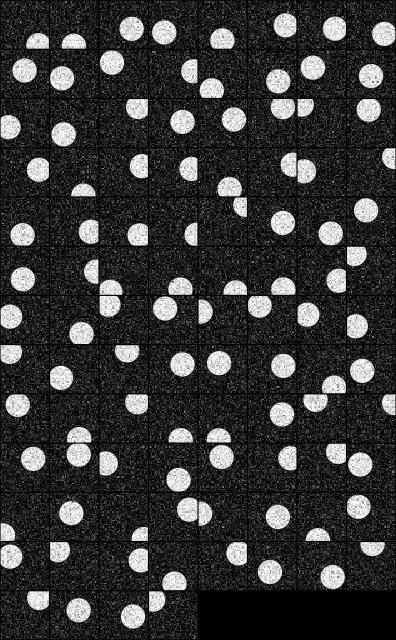
A Shadertoy shader for this pattern:

```glsl
#define GRID vec2(8.0, 13.0)   // tiles across and down
#define LAST_ROW_TILES 4.0     // filled tiles in the bottom row
#define DISC_RADIUS 0.245      // in tile widths
#define CENTER_MARGIN 0.02     // closest a disc center gets to a tile side
#define GAP_HALF_WIDTH 0.012   // dark line between tiles, in tile widths
#define GRAIN_ROWS 512.0       // noise grains over the canvas height
#define DARK_NOISE 0.143       // grain strength on the ground
#define LIGHT_NOISE 0.16       // grain strength on the discs
#define SEED 17.0

// Two uniform random values in 0..1 per lattice point
vec2 hash22(vec2 p) {
    uvec2 q = uvec2(ivec2(p)) * uvec2(1597u, 3812u) + uvec2(7919u, 104u);
    q = q * 1664525u + 1013904u;
    q.x += q.y * 1664525u;
    q.y += q.x * 1664525u;
    q ^= q >> 16u;
    q.x += q.y * 1664525u;
    q.y += q.x * 1664525u;
    q ^= q >> 16u;
    return vec2(q & 0xffffu) / 65535.0;
}

// Magnitude of a normally distributed value
float halfNormal(vec2 p) {
    vec2 u = hash22(p);
    return abs(sqrt(-2.0 * log(max(u.x, 1e-4))) * cos(6.28318 * u.y));
}

void mainImage(out vec4 fragColor, in vec2 fragCoord) {
    // Tile coordinates, counted from the upper left
    vec2 uv = fragCoord / iResolution.xy;
    vec2 grid = vec2(uv.x, 1.0 - uv.y) * GRID;
    vec2 tile = floor(grid);
    vec2 local = fract(grid);
    float pixel = GRID.y / iResolution.y;

    // One randomly placed disc, clipped by its tile
    vec2 center = mix(vec2(CENTER_MARGIN), vec2(1.0 - CENTER_MARGIN),
                      hash22(tile + SEED));
    float discDistance = length(local - center) - DISC_RADIUS;
    float disc = clamp(0.5 - discDistance / pixel, 0.0, 1.0);

    // Grain: bright specks on the ground, dark specks on the disc
    vec2 grain = floor(fragCoord / iResolution.y * GRAIN_ROWS);
    float noise = halfNormal(grain + 100.0 * SEED);
    float ground = DARK_NOISE * noise;
    float light = 1.0 - LIGHT_NOISE * noise;
    float shade = mix(ground, light, disc);

    // Dark lines between tiles and the empty end of the last row
    vec2 toSide = min(local, 1.0 - local);
    float sideDistance = min(toSide.x, toSide.y) - GAP_HALF_WIDTH;
    shade *= clamp(0.5 + sideDistance / pixel, 0.0, 1.0);
    bool empty = tile.y >= GRID.y - 1.0 && tile.x >= LAST_ROW_TILES;
    fragColor = vec4(vec3(empty ? 0.0 : clamp(shade, 0.0, 1.0)), 1.0);
}
```
